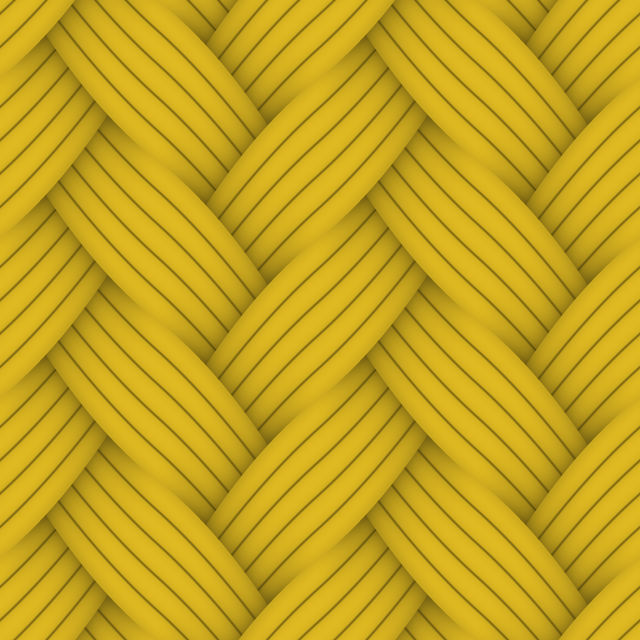
Reproduce this pattern procedurally as a WebGL 2 fragment shader.

```glsl
#version 300 es
precision highp float;

uniform vec2 u_resolution;
out vec4 outColor;

// Lengths are in half strand heights: a column pair is 4 wide, a strand 2 high.
const float UNITS = 8.0;
const float COLUMN_SHIFT = 0.04;
const float EDGE_LEAN = 0.76;
const float EDGE_BULGE = 0.265;
const float GRAIN_LEAN = 0.9;
const float GRAIN_BULGE = 0.17;
const float RIBS = 2.4;
const int SAMPLES = 3;

const vec3 GOLD = vec3(0.885, 0.735, 0.13);
const vec3 GROOVE = vec3(0.42, 0.345, 0.055);

// Drop of a leaning curve at distance d from its column centre.
float curveDrop(float d, float lean, float bulge) {
    return d * (lean + bulge * d);
}

float edgeDrop(float d) {
    return curveDrop(d, EDGE_LEAN, EDGE_BULGE);
}

// Converts a vertical gap to a distance across a sloping curve.
float acrossCurve(float gap, float d, float lean, float bulge) {
    float slope = lean + 2.0 * bulge * d;
    return max(gap, 0.0) * inversesqrt(1.0 + slope * slope);
}

float contactShadow(float gap, float d) {
    float reach = acrossCurve(gap, d, EDGE_LEAN, EDGE_BULGE);
    return 0.30 * exp(-reach / 0.17);
}

// v runs across the strand: near -1 at the upper edge, 1 at the lower edge.
vec3 strandColor(float v, float d, float shadow) {
    float ribV = clamp(v, -0.9, 0.9);
    float ribGap = abs(fract(ribV * RIBS) - 0.5) / RIBS;
    float grooveDist = acrossCurve(ribGap, d, GRAIN_LEAN, GRAIN_BULGE);
    float groove = 1.0 - smoothstep(0.004, 0.023, grooveDist);
    float crease = 0.10 * exp(-grooveDist / 0.055);
    float rim = 0.07 * exp(-max(1.0 - abs(v), 0.0) / 0.08);
    float endShade = 0.08 * smoothstep(0.45, 1.45, d);
    float light = (1.0 - crease) * (1.0 - rim) * (1.0 - endShade) * shadow;
    vec3 grooveColor = GROOVE * mix(1.0, shadow, 0.6);
    return mix(GOLD * light, grooveColor, 0.76 * groove);
}

vec3 weave(vec2 p) {
    // Half-turn symmetry maps every seam to one where lower strands lie on top.
    float x = mod(p.x + COLUMN_SHIFT, 4.0);
    float y = p.y;
    if (x < 2.0) {
        x = 4.0 - x;
        y = 2.0 - y;
    }
    float dLeft = x - 2.0;
    float dRight = 4.0 - x;

    // The latest strand in each column; the lower centre wins.
    float centerLeft = 2.0 * floor((y - edgeDrop(dLeft)) * 0.5) + 1.0;
    float centerRight = 2.0 * floor((y + 1.0 - edgeDrop(dRight)) * 0.5);
    bool leftOnTop = centerLeft > centerRight;
    float center = max(centerLeft, centerRight);
    float dOwn = leftOnTop ? dLeft : dRight;
    float dOther = leftOnTop ? dRight : dLeft;

    // Shadows from the crossing strand and the next one in the same column.
    float crossShadow = contactShadow(center + edgeDrop(dOther) - y, dOther);
    float nextShadow = contactShadow(center + 1.0 + edgeDrop(dOwn) - y, dOwn);
    float nextFade = smoothstep(0.0, 0.6, dOwn);
    float shadow = (1.0 - crossShadow) * (1.0 - nextFade * nextShadow);

    float v = y - center - curveDrop(dOwn, GRAIN_LEAN, GRAIN_BULGE);
    return strandColor(v, dOwn, shadow);
}

void main() {
    // Average a small grid of samples to smooth the overlaps.
    vec3 sum = vec3(0.0);
    for (int j = 0; j < SAMPLES; j++) {
        for (int i = 0; i < SAMPLES; i++) {
            vec2 offset = (vec2(i, j) + 0.5) / float(SAMPLES) - 0.5;
            vec2 uv = (gl_FragCoord.xy + offset) / u_resolution;
            sum += weave(vec2(uv.x, 1.0 - uv.y) * UNITS);
        }
    }
    outColor = vec4(sum / float(SAMPLES * SAMPLES), 1.0);
}
```
